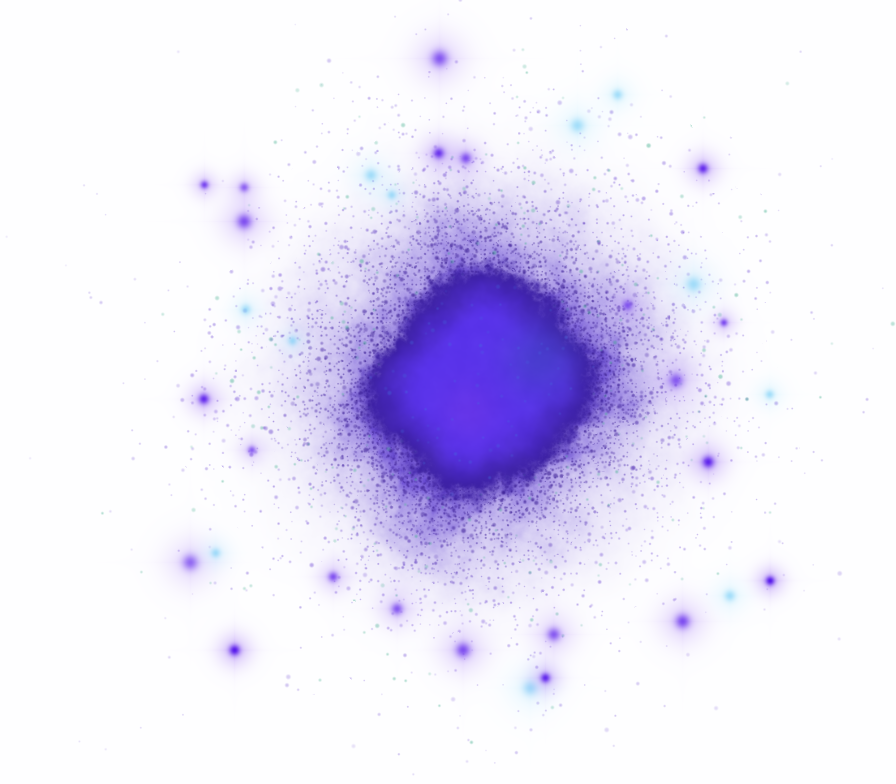
Reproduce this background procedurally as a Shadertoy shader.

```glsl
// A violet star cluster on white: a lobed glowing core, a ragged lavender halo,
// and specks that thin out with distance. Gradient noise frays the distance to
// the core; hashed cells place the specks and a golden-angle loop the stars.

vec2 hash2(vec2 p) {
    vec3 h = fract(vec3(p.xyx) * vec3(0.1031, 0.1030, 0.0973));
    h += dot(h, h.yzx + 33.33);
    return fract((h.xx + h.yz) * h.zy);
}

float gradientNoise(vec2 p) {
    vec2 i = floor(p), f = fract(p);
    vec2 u = f * f * f * (f * (f * 6.0 - 15.0) + 10.0);
    vec2 o = vec2(1.0, 0.0);
    float a = dot(hash2(i) * 2.0 - 1.0, f);
    float b = dot(hash2(i + o.xy) * 2.0 - 1.0, f - o.xy);
    float c = dot(hash2(i + o.yx) * 2.0 - 1.0, f - o.yx);
    float d = dot(hash2(i + o.xx) * 2.0 - 1.0, f - o.xx);
    return mix(mix(a, b, u.x), mix(c, d, u.x), u.y);
}

float fbm(vec2 p) {
    float sum = 0.0, amp = 0.6;
    for (int i = 0; i < 4; i++) {
        sum += amp * gradientNoise(p);
        p = mat2(1.6, 1.2, -1.2, 1.6) * p + 7.3;
        amp *= 0.5;
    }
    return sum;
}

// One soft jittered dot per cell, kept with the given probability
float specks(vec2 p, float cell, float density, float seed) {
    vec2 g = p / cell, id = floor(g);
    vec2 jitter = hash2(id + seed), pick = hash2(id + seed + 51.7);
    float radius = mix(0.12, 0.26, pick.y * pick.y);
    float soft = min(0.1 + 0.5 / (iResolution.y * cell), 0.22);
    float dist = length(fract(g) - mix(vec2(0.32), vec2(0.68), jitter));
    float opacity = mix(0.45, 1.0, fract(pick.y * 9.0));
    return opacity * step(pick.x, density) * (1.0 - smoothstep(radius - soft, radius + soft, dist));
}

// Star light: x is the small round heart, y the four-pointed glow
vec2 starLight(vec2 q, float size) {
    vec2 s = abs(q) / size;
    float spikes = sqrt(s.x) + sqrt(s.y);
    float glow = 0.6 * exp(-dot(s, s) * 4.0) + 0.4 * exp(-spikes * spikes * 2.2);
    return vec2(exp(-dot(s, s) * 45.0), glow);
}

void mainImage(out vec4 fragColor, in vec2 fragCoord) {
    vec2 p = (fragCoord - 0.5 * iResolution.xy) / iResolution.y;
    vec2 q = p - vec2(0.032, 0.001);
    float r = length(q), angle = atan(q.y, q.x + 1e-6);

    // Distance outside the lobed core, frayed by coarse and fine noise
    float coreRadius = 0.132 + 0.015 * cos(angle - 0.785)
        + 0.006 * cos(2.0 * angle - 1.57) + 0.0074 * cos(4.0 * angle);
    float edge = r - coreRadius + 0.028 * fbm(q * 20.0 + 3.0);
    float frayed = edge + 0.028 * fbm(q * 75.0 + 31.0);
    float outside = max(edge, 0.0);
    float cloud = max(edge + 0.09 * fbm(q * 7.0 + 11.0) + 0.03 * fbm(q * 32.0 + 5.0), 0.0);

    // Halo, with a faint grain
    vec3 color = vec3(0.995, 0.995, 1.0);
    float halo = 0.86 * exp(-cloud / 0.066) * (1.0 - smoothstep(0.08, 0.25, outside));
    halo *= 1.0 + 0.35 * fbm(q * 90.0 + 17.0);
    color = mix(color, vec3(0.41, 0.29, 0.83), halo);

    // Violet specks in four rotated layers, clumped with the cloud
    vec2 g = q + 2.0;
    for (int i = 0; i < 4; i++) {
        float k = float(i);
        float density = 0.7 * exp(-cloud / 0.055) + 0.10 * exp(-outside * outside / 0.028);
        float dots = specks(g, 0.0055 + 0.0018 * k, density, 19.0 * k);
        vec3 tint = mix(vec3(0.22, 0.11, 0.56), vec3(0.47, 0.33, 0.84), smoothstep(0.0, 0.17, outside));
        color = mix(color, tint, 0.68 * dots * exp(-outside * 2.0));
        g = mat2(0.8, 0.6, -0.6, 0.8) * g + 1.7;
    }

    // Sparse green specks
    float greenDots = specks(g, 0.010, 0.10 * exp(-outside * outside / 0.035), 83.0);
    color = mix(color, vec3(0.25, 0.68, 0.55), 0.45 * greenDots);

    // Core: bright violet inside a dark rim, bluer on the right
    vec3 core = mix(vec3(0.35, 0.20, 0.92), vec3(0.24, 0.13, 0.64), smoothstep(-0.065, 0.005, edge));
    core = mix(core, vec3(0.26, 0.26, 0.76), 0.65 * exp(-dot(q - vec2(0.085, 0.04), q - vec2(0.085, 0.04)) / 0.002));
    core = mix(core, vec3(0.42, 0.21, 0.90), 0.6 * exp(-dot(q + vec2(0.005, 0.027), q + vec2(0.005, 0.027)) / 0.0015));
    core += 0.03 * fbm(q * 30.0);
    core = mix(core, vec3(0.25, 0.45, 0.88), 0.35 * specks(g, 0.010, 0.13, 37.0));
    color = mix(color, core, 1.0 - smoothstep(-0.012, 0.024, frayed));

    // Stars around the cluster, every third one a pale cyan haze
    for (int i = 0; i < 33; i++) {
        float k = float(i);
        vec2 rnd = hash2(vec2(k * 3.7 + 5.0, k + 9.0));
        float a = k * 2.39996 + 0.5 * rnd.y + 1.4;
        vec2 place = mix(0.22, 0.45, rnd.x) * vec2(cos(a), sin(a));
        vec2 light = starLight(q - place, mix(0.032, 0.068, rnd.y));
        bool cyan = i % 3 == 2;
        float strength = cyan ? 0.5 : mix(0.5, 1.0, fract(rnd.x * 7.0));
        color = mix(color, cyan ? vec3(0.65, 0.90, 0.99) : vec3(0.66, 0.49, 0.96), 0.62 * strength * light.y);
        color = mix(color, cyan ? vec3(0.40, 0.78, 0.96) : vec3(0.34, 0.10, 0.92), strength * light.x);
    }

    fragColor = vec4(clamp(color, 0.0, 1.0), 1.0);
}
```
